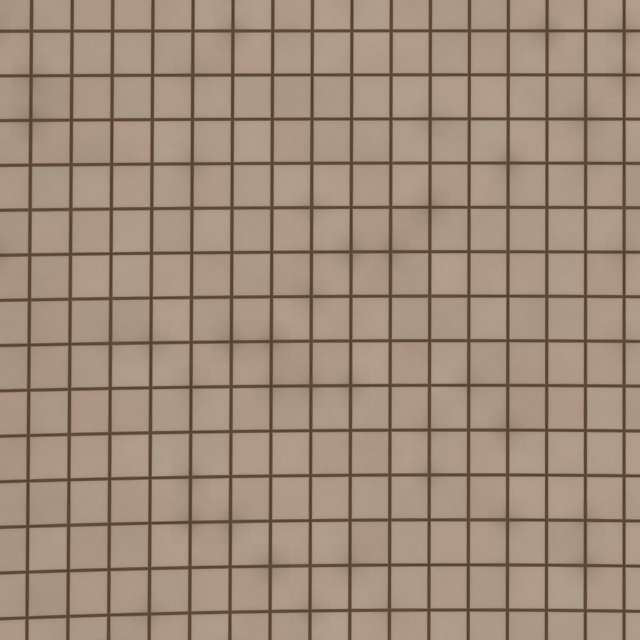
A WebGL 1 fragment shader for this pattern:

```glsl
precision highp float;
// Beige square wall tiles with thin dark brown grout, gently bowed, with soft stains.
uniform vec2 u_resolution;

float hash(vec2 p) {
  vec3 q = fract(vec3(p.xyx) * 0.1031);
  q += dot(q, q.yzx + 33.33);
  return fract((q.x + q.y) * q.z);
}

float noise(vec2 p) {
  vec2 i = floor(p), f = fract(p);
  f = f * f * (3.0 - 2.0 * f);
  return mix(mix(hash(i), hash(i + vec2(1.0, 0.0)), f.x),
             mix(hash(i + vec2(0.0, 1.0)), hash(i + vec2(1.0, 1.0)), f.x), f.y);
}

// Tile coordinates: grout lies on whole numbers; p runs 0 to 768 from the top left.
vec2 tileSpace(vec2 p) {
  vec2 uv = p / 768.0;
  float bow = 1.0 - p.x / 550.0;
  vec2 q = p + vec2(6.0 * uv.y * (1.0 - uv.x), -11.0 * uv.y * bow * bow);
  q -= vec2(38.0, 37.0);
  return q * vec2(0.020479, 0.018969) + q * q * vec2(8.7e-7, -3.8e-7);
}

void main() {
  vec2 uv = gl_FragCoord.xy / u_resolution;
  vec2 p = vec2(uv.x, 1.0 - uv.y) * 768.0;
  float pixel = 768.0 / min(u_resolution.x, u_resolution.y);

  vec2 grid = tileSpace(p);
  vec2 cell = floor(grid) + 20.0;
  vec2 joint = abs(fract(grid + 0.5) - 0.5) * vec2(47.9, 53.5);
  float nearest = min(joint.x, joint.y);

  // Tile face: slight tint per tile, cloudy glaze and fine grain
  vec3 color = vec3(0.683, 0.603, 0.533);
  color += (hash(cell) - 0.5) * 0.018;
  color += (hash(cell + 57.0) - 0.5) * vec3(0.012, -0.010, -0.006);
  color += (noise(p / 38.0) - 0.5) * 0.024 + (noise(p / 5.0) - 0.5) * 0.010;
  color -= 0.018 * smoothstep(0.3, 0.0, uv.x);

  // Shading along the tile edges, with darker stains near some crossings
  float edge = exp(-nearest / 3.2);
  float crossing = exp(-length(joint) / 11.0);
  float stain = smoothstep(0.72, 0.95, hash(floor(grid + 0.5) + 91.0));
  color *= 1.0 - 0.08 * edge - 0.16 * stain * crossing;

  // Grout with soft sides and a little wear along its length
  float wear = noise(p / 17.0);
  vec2 halfWidth = vec2(1.95, 1.85) + (wear - 0.5) * 0.35;
  float blur = max(1.15, 0.6 * pixel);
  vec2 cover = 1.0 - smoothstep(halfWidth - blur, halfWidth + blur, joint);
  float grout = max(cover.x, cover.y * 0.96);
  vec3 groutColor = vec3(0.345, 0.265, 0.200) + (wear - 0.5) * 0.04;
  color = mix(color, groutColor, grout);

  gl_FragColor = vec4(color, 1.0);
}
```
